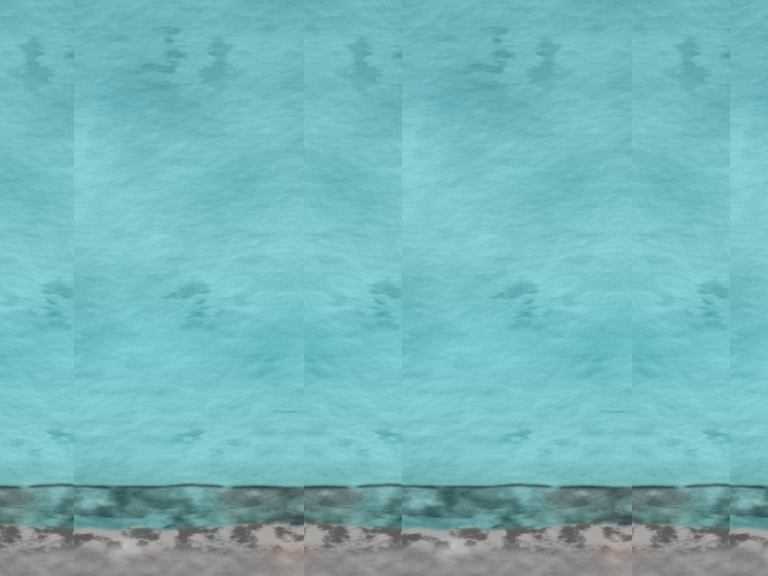
A WebGL 2 fragment shader for this texture:

```glsl
#version 300 es
precision highp float;
// Weathered turquoise plaster above a stained skirting band and grey rubble ground.
// A wall strip is folded and repeated sideways, leaving faint vertical seams;
// fractal noise gives stains and relief, and soft blobs place the larger patches.

#define PERIOD 0.5694      // width of one repeat, in canvas heights
#define START 0.1285       // left edge of the first full repeat
#define FOLD_AT 0.3993     // where the strip turns into its mirrored part
#define FOLD_SUM 0.75      // twice the mirror axis
#define LEDGE_Y 0.156      // top of the skirting band
#define GROUND_Y 0.087     // top of the rubble
#define RELIEF 0.16        // strength of the plaster grain
#define STAIN 0.11         // strength of the cloudy stains

uniform vec2 u_resolution;
out vec4 outColor;

float hash(ivec2 c) {
  uvec2 u = uvec2(c) * uvec2(1597334673u, 3812015801u);
  uint h = (u.x ^ u.y) * 1597334673u;
  h = (h ^ (h >> 15)) * 2246822519u;
  return float((h ^ (h >> 13)) >> 8) / 16777216.0;
}

float noise(vec2 p) {
  ivec2 c = ivec2(floor(p));
  vec2 f = fract(p);
  f = f * f * (3.0 - 2.0 * f);
  return mix(mix(hash(c), hash(c + ivec2(1, 0)), f.x),
             mix(hash(c + ivec2(0, 1)), hash(c + ivec2(1, 1)), f.x), f.y);
}

float fbm(vec2 p) {
  float sum = 0.0, amp = 0.5;
  for (int i = 0; i < 5; i++) {
    sum += amp * noise(p);
    p = mat2(1.6, 1.2, -1.2, 1.6) * p + 7.3;
    amp *= 0.5;
  }
  return sum;
}

float blob(vec2 p, vec2 centre, vec2 radius) {
  vec2 d = (p - centre) / radius;
  return exp(-dot(d, d));
}

// Wall strip coordinate: forward, then mirrored, then repeated.
vec2 foldStrip(vec2 p) {
  float x = mod(p.x - START, PERIOD);
  return vec2(x < FOLD_AT ? x : FOLD_SUM - x, p.y);
}

float grain(vec2 p) {
  return fbm(p * vec2(38.0, 70.0));
}

vec3 wallColor(vec2 p) {
  // Vertical fade, greyer at the top and most saturated below the middle.
  vec3 col = mix(vec3(0.485, 0.775, 0.79), vec3(0.435, 0.715, 0.735), smoothstep(0.66, 0.9, p.y));
  col = mix(col, vec3(0.435, 0.765, 0.79), 0.75 * blob(p, vec2(0.2, 0.405), vec2(0.9, 0.075)));
  col = mix(col, vec3(0.46, 0.69, 0.69), smoothstep(0.215, 0.165, p.y) * 0.65);

  // Cloudy stains and the larger patches.
  float cloud = fbm(p * vec2(9.0, 14.0) + 3.0);
  float streak = fbm(p * vec2(24.0, 60.0) + 11.0);
  col += STAIN * (cloud - 0.48);
  float dark = 0.8 * blob(p, vec2(0.288, 0.68), vec2(0.07, 0.045))
             + 0.6 * blob(p, vec2(0.08, 0.83), vec2(0.16, 0.06))
             + 0.6 * blob(p, vec2(0.34, 0.39), vec2(0.05, 0.07));
  col -= vec3(0.08, 0.06, 0.05) * dark * (0.4 + cloud);
  float light = blob(p, vec2(0.29, 0.445), vec2(0.06, 0.05))
              + blob(p, vec2(0.02, 0.77), vec2(0.06, 0.09))
              + 0.7 * blob(p, vec2(0.23, 0.9), vec2(0.1, 0.05));
  col += vec3(0.035, 0.03, 0.03) * light;

  // Scraped streaks and a short crack.
  float scrape = blob(p, vec2(0.227, 0.237), vec2(0.055, 0.018))
               + 0.8 * blob(p, vec2(0.2, 0.475), vec2(0.07, 0.03))
               + 0.6 * blob(p, vec2(0.2, 0.91), vec2(0.09, 0.05)) + 0.14;
  col -= vec3(0.17, 0.16, 0.15) * scrape * smoothstep(0.48, 0.68, streak);
  col -= 0.1 * blob(p, vec2(0.37, 0.285), vec2(0.025, 0.002));

  // Embossed grain, lit from the upper left.
  return col + RELIEF * (grain(p) - grain(p + vec2(-0.002, 0.003)));
}

vec3 skirtingColor(vec2 p) {
  float blotch = fbm(p * vec2(22.0, 55.0) + 21.0);
  float greyness = smoothstep(0.2, 0.3, p.x);
  vec3 shade = mix(vec3(0.31, 0.46, 0.46), vec3(0.36, 0.44, 0.44), greyness);
  vec3 paint = mix(vec3(0.44, 0.65, 0.65), vec3(0.46, 0.6, 0.59), greyness);
  vec3 col = mix(shade, paint, smoothstep(0.33, 0.62, blotch));
  col -= 0.07 * smoothstep(0.12, 0.095, p.y);
  return col + 0.35 * (grain(p) - 0.48);
}

vec3 groundColor(vec2 p) {
  float stones = fbm(p * vec2(42.0, 75.0) + 31.0);
  float rubble = smoothstep(0.035, 0.065, p.y + 0.03 * (fbm(p * 12.0) - 0.5));
  vec3 col = vec3(0.545, 0.535, 0.535) + 0.22 * (grain(p) - 0.48);
  vec3 chips = mix(vec3(0.33, 0.34, 0.33), vec3(0.66, 0.66, 0.65), smoothstep(0.3, 0.58, stones));
  col = mix(col, chips, rubble * 0.85);
  float pale = blob(p, vec2(0.09, 0.047), vec2(0.045, 0.016));
  float pink = blob(p, vec2(0.37, 0.045), vec2(0.035, 0.025));
  return col + 0.13 * pale + vec3(0.08, 0.03, 0.01) * pink;
}

void main() {
  vec2 p = foldStrip(gl_FragCoord.xy / u_resolution.y);
  float soft = 1.5 / u_resolution.y;
  float ledge = LEDGE_Y + 0.008 * (fbm(vec2(p.x * 14.0, 2.0)) - 0.5);
  float ground = GROUND_Y + 0.026 * (fbm(vec2(p.x * 16.0, 5.0)) - 0.5);
  vec3 col = mix(skirtingColor(p), wallColor(p), smoothstep(-soft, soft, p.y - ledge));
  col *= 1.0 - 0.42 * exp(-pow((p.y - ledge) / 0.003, 2.0)) * smoothstep(0.2, 0.5, noise(p * vec2(30.0, 8.0)));
  col = mix(groundColor(p), col, smoothstep(-0.003 - soft, 0.003 + soft, p.y - ground));
  outColor = vec4(clamp(col, 0.0, 1.0), 1.0);
}
```
